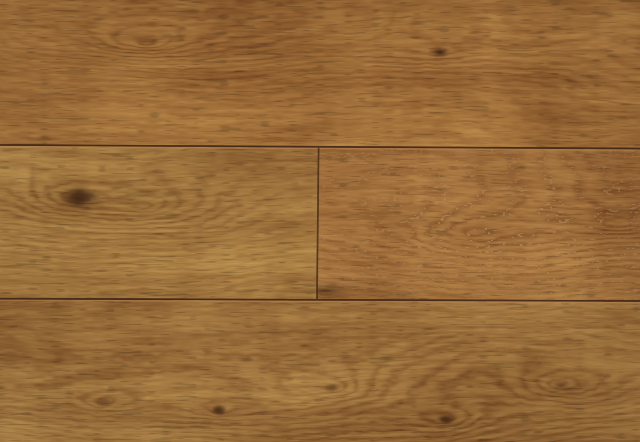
A Shadertoy shader for this texture:

```glsl
// Oak flooring: three rows of boards, the middle row split by an end joint.
// Growth rings are contour lines of a smooth field that swells around knots;
// stretched noise adds fibres and pores, and thin grooves separate the boards.

struct Board {
    vec3 tint;
    vec4 knots;   // first x, spacing in x, base y, count
    vec3 core;    // radius, darkness of even knots, extra for odd knots
    float flecks; // amount of pale pore flecks
};

float hash(vec2 p) {
    vec3 v = fract(p.xyx * 0.1031);
    v += dot(v, v.yzx + 33.33);
    return fract((v.x + v.y) * v.z);
}

float noise(vec2 p) {
    vec2 cell = floor(p), f = fract(p);
    f = f * f * (3.0 - 2.0 * f);
    return mix(mix(hash(cell), hash(cell + vec2(1, 0)), f.x),
               mix(hash(cell + vec2(0, 1)), hash(cell + vec2(1, 1)), f.x), f.y);
}

float fbm(vec2 p) {
    float sum = 0.0, amplitude = 0.5;
    for (int i = 0; i < 4; i++) {
        sum += amplitude * noise(p);
        p = p * 2.03 + 17.7;
        amplitude *= 0.5;
    }
    return sum / 0.9375;
}

Board pickBoard(int id) {
    if (id == 0) return Board(vec3(0.98, 0.99, 0.97), vec4(0.236, 0.258, 0.09, 5), vec3(0.014, 0.4, 0.5), 0.15);
    if (id == 1) return Board(vec3(1.01, 1.04, 1.02), vec4(0.179, 0.151, 0.551, 2), vec3(0.036, 1.0, -0.95), 0.1);
    if (id == 2) return Board(vec3(1.01, 0.985, 0.98), vec4(1.40, -0.33, 0.49, 2), vec3(0.02, 0.0, 0.0), 1.0);
    return Board(vec3(1.0, 0.97, 0.93), vec4(0.33, 0.666, 0.90, 2), vec3(0.017, 0.1, 0.85), 0.1);
}

// Coverage of a thin line at signed distance d
float groove(float d, float halfWidth, float pixel) {
    return 1.0 - smoothstep(halfWidth - 0.3 * pixel, halfWidth + 0.9 * pixel, abs(d));
}

void mainImage(out vec4 fragColor, in vec2 fragCoord) {
    float pixel = 1.0 / iResolution.y;
    vec2 p = fragCoord * pixel;
    float across = fragCoord.x / iResolution.x;

    // Slightly tilted joints and the board they enclose
    float upperJoint = p.y - mix(0.672, 0.664, across);
    float lowerJoint = p.y - mix(0.3245, 0.319, across);
    float endJoint = p.x - 0.7135 - 0.011 * p.y;
    bool middleRow = upperJoint < 0.0 && lowerJoint > 0.0;
    int id = upperJoint >= 0.0 ? 3 : (middleRow ? (endJoint < 0.0 ? 1 : 2) : 0);
    Board board = pickBoard(id);
    vec2 q = p + float(id) * vec2(7.3, 3.1) + 2.0;

    // Knots lift the ring field and leave a dark core with a soft halo
    float bump = 0.0, core = 0.0, halo = 0.0;
    float ragged = 0.7 * (fbm(q * vec2(30.0, 50.0)) - 0.5);
    for (int i = 0; i < 5; i++) {
        float n = float(i);
        if (n >= board.knots.w) break;
        vec2 d = p - vec2(board.knots.x + n * board.knots.y, board.knots.z + 0.04 * sin(3.6 * n));
        float darkness = board.core.y + mod(n, 2.0) * board.core.z;
        float r = length(d / (board.core.x * vec2(1.35, 0.85)));
        bump += 0.15 * exp(-length(d / vec2(0.19, 0.065)));
        core = max(core, darkness * (1.0 - smoothstep(0.1, 1.2, r + ragged)));
        halo += (0.1 + 0.5 * darkness) * exp(-0.8 * r);
    }

    // Growth rings, strongest around the knots
    float warp = 0.7 * noise(q * vec2(1.6, 4.2)) + 0.3 * noise(q * vec2(4.5, 9.0) + 5.0) - 0.5;
    float field = p.y + 0.26 * warp + bump;
    float phase = field * 42.0 + 0.35 * noise(q * vec2(45.0, 130.0)) + 0.5 * noise(q * vec2(12.0, 30.0));
    float ring = pow(0.5 + 0.5 * sin(6.2832 * phase), 1.8) - 0.38;
    float ringFade = 1.0 - smoothstep(0.3, 0.7, fwidth(phase));
    float ringPatch = 0.15 + 0.5 * noise(q * vec2(3.0, 7.0)) + min(7.0 * bump, 0.7);

    // Nearly straight fibres, and broad bands along and across the boards
    float bent = q.y + 0.13 * (field - p.y);
    float patchy = noise(q * vec2(2.5, 8.0) + 9.0);
    float fibre = noise(vec2(q.x * 9.0, bent * 180.0)) - 0.5;
    float fine = noise(vec2(q.x * 45.0, bent * 330.0)) - 0.5;
    float streak = fbm(vec2(q.x * 1.8, bent * 24.0)) - 0.5;
    float sheen = fbm(q * vec2(7.0, 2.5)) - 0.5;
    float broad = fbm(q * vec2(1.5, 4.0) + 31.0) - 0.5;
    float tone = 0.53 - 0.3 * ring * ringFade * ringPatch + 0.3 * fibre * (0.5 + patchy) + 0.32 * fine
               + 0.6 * streak + 0.5 * sheen + 0.75 * broad + 0.2 * warp - 0.5 * halo;

    vec3 wood = mix(vec3(0.485, 0.31, 0.155), vec3(0.685, 0.51, 0.285), tone) * board.tint;

    // Short dark pores, and small pale flecks along the dark rings
    float pore = smoothstep(0.72, 0.95, noise(vec2(q.x * 32.0, bent * 290.0)));
    wood *= 1.0 - 0.14 * pore;
    float fleck = smoothstep(0.62, 0.9, noise(q * vec2(150.0, 320.0))) * smoothstep(0.0, 0.4, ring);
    wood = mix(wood, vec3(0.70, 0.56, 0.39), 0.5 * board.flecks * fleck * ringFade * ringPatch);

    // Knot cores, and a dark stain in the corner beside the end joint
    wood = mix(wood, vec3(0.24, 0.14, 0.07), 0.85 * core);
    if (id == 2) {
        float stain = exp(-length((p - vec2(0.735, 0.342)) / vec2(0.035, 0.008)));
        wood = mix(wood, vec3(0.25, 0.14, 0.07), 0.8 * stain);
    }

    // Grooves with a lit bevel on their lower edge
    float bevel = max(groove(upperJoint + 0.0038, 0.001, pixel), groove(lowerJoint + 0.0038, 0.001, pixel));
    wood = mix(wood, vec3(0.72, 0.51, 0.33), 0.5 * bevel);
    float gap = max(groove(upperJoint, 0.0013, pixel), groove(lowerJoint, 0.0013, pixel));
    if (middleRow) gap = max(gap, 0.85 * groove(endJoint, 0.0013, pixel));
    wood = mix(wood, vec3(0.22, 0.13, 0.07), 0.85 * gap);

    // Gentle falloff of light toward the corners
    vec2 c = fragCoord / iResolution.xy - 0.5;
    fragColor = vec4(wood * (1.03 - 0.16 * dot(c, c)), 1.0);
}
```
